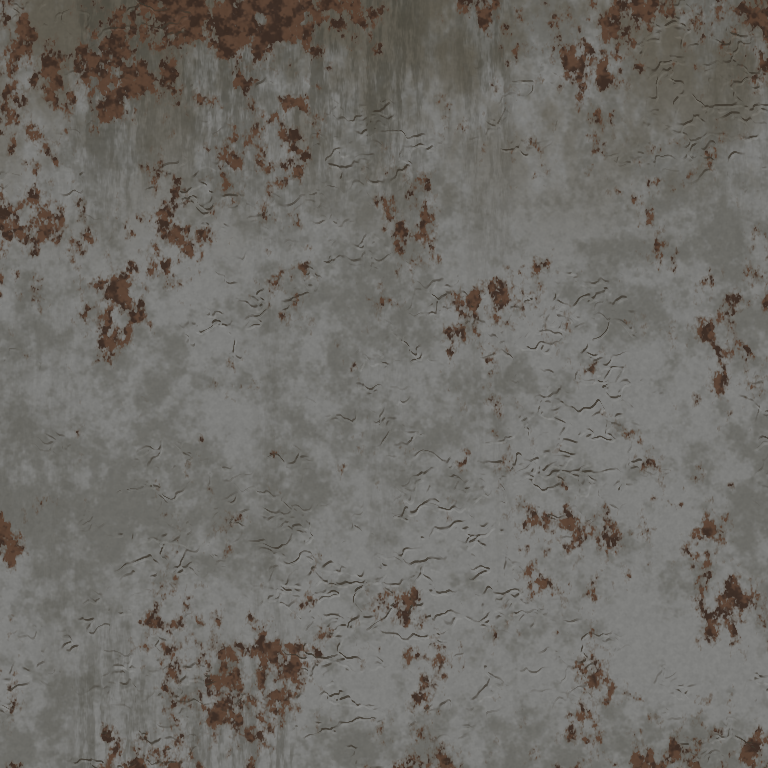
Give the GLSL for this texture, as a Shadertoy shader.

```glsl
// Weathered grey concrete with lit cracks, vertical grime streaks and rust patches.

const vec3 PALE_GREY  = vec3(0.494, 0.494, 0.486);
const vec3 DULL_GREY  = vec3(0.415, 0.412, 0.393);
const vec3 OLIVE_DIRT = vec3(0.355, 0.335, 0.290);
const vec3 STREAK     = vec3(0.275, 0.265, 0.230);
const vec3 STAIN      = vec3(0.355, 0.310, 0.265);
const vec3 RUST_LIGHT = vec3(0.345, 0.245, 0.185);
const vec3 RUST_DARK  = vec3(0.205, 0.145, 0.115);
const vec3 CRACK      = vec3(0.235, 0.210, 0.175);

float hash(vec2 cell) {
    uvec2 q = uvec2(ivec2(cell) + 4096);
    uint h = q.x * 1597334677u ^ q.y * 3812015801u;
    h = (h ^ (h >> 15)) * 2246822519u;
    h = (h ^ (h >> 13)) * 3266489917u;
    return float((h ^ (h >> 16)) >> 8) / 16777216.0;
}

float noise(vec2 p) {
    vec2 i = floor(p), f = fract(p);
    f = f * f * f * (f * (f * 6.0 - 15.0) + 10.0);
    return mix(mix(hash(i), hash(i + vec2(1, 0)), f.x),
               mix(hash(i + vec2(0, 1)), hash(i + vec2(1, 1)), f.x), f.y);
}

// Normalised sum of rotated octaves, averaging one half
float fbm(vec2 p, int octaves, float gain) {
    float sum = 0.0, total = 0.0, amp = 1.0;
    for (int i = 0; i < octaves; i++) {
        sum += amp * noise(p);
        total += amp;
        amp *= gain;
        p = mat2(0.8, 0.6, -0.6, 0.8) * p * 2.03 + 17.3;
    }
    return sum / total;
}

// Thin raised lips along the contours of a warped noise
float crackHeight(vec2 p) {
    vec2 warp = vec2(fbm(p * 45.0 + 3.0, 2, 0.6), fbm(p * 45.0 + 71.0, 2, 0.6)) - 0.5;
    float field = fbm((p + 0.025 * warp) * vec2(31.0, 43.0) + 40.0, 3, 0.5);
    return 1.0 - smoothstep(0.0, 0.10, abs(field - 0.5));
}

// Tight clusters in which the surface is broken, split into short pieces
float crackMask(vec2 p) {
    float cluster = fbm(p * vec2(6.5, 8.5) + 23.0, 4, 0.6);
    float pieces = fbm(p * 42.0 + 9.0, 2, 0.5);
    return smoothstep(0.50, 0.66, cluster) * smoothstep(0.30, 0.58, pieces);
}

// Ragged columns of fine vertical lines, strongest near the top
float streakMask(vec2 p, float dirtyEnds) {
    float columns = smoothstep(0.52, 0.82, noise(vec2(p.x * 14.0 + 5.0, p.y * 2.2)));
    float lines = fbm(vec2(p.x * 85.0, p.y * 6.0), 3, 0.6);
    float wear = fbm(p * vec2(150.0, 45.0), 3, 0.8);
    return columns * smoothstep(0.38, 0.66, 0.5 * lines + 0.5 * wear) * dirtyEnds;
}

// Rust potential: small patches, ragged edges, more at the top and bottom
float rustField(vec2 p, float top, float bottom) {
    float patches = fbm(p * vec2(13.0, 10.0) + 52.0, 4, 0.6) - 0.5;
    float ragged = fbm(p * vec2(65.0, 46.0) + 13.0, 4, 0.75) - 0.5;
    return 0.45 + 0.75 * patches + 0.60 * ragged + 0.16 * top + 0.11 * bottom;
}

void mainImage(out vec4 fragColor, in vec2 fragCoord) {
    vec2 p = fragCoord / iResolution.xy;
    float top = smoothstep(0.60, 1.0, p.y);
    float bottom = 1.0 - smoothstep(0.0, 0.30, p.y);

    // Mottled concrete
    float clouds = fbm(p * 6.0 + 31.0, 6, 0.65);
    float blotches = fbm(p * 34.0 + 8.0, 4, 0.8);
    float tone = 0.55 * clouds + 0.45 * blotches;
    vec3 color = mix(DULL_GREY, PALE_GREY, smoothstep(0.36, 0.58, tone));

    // Grime washed down from the upper edge
    float grime = fbm(p * vec2(14.0, 9.0) + 64.0, 5, 0.7);
    color = mix(color, OLIVE_DIRT, top * smoothstep(0.30, 0.66, grime) * 0.90);
    float streaks = streakMask(p, 0.15 + 0.75 * top + 0.40 * bottom);
    color = mix(color, STREAK, 0.75 * streaks);

    // Rust with a soft brown halo
    float rust = rustField(p, top, bottom);
    color = mix(color, STAIN, 0.60 * smoothstep(0.57, 0.71, rust));
    float rustTone = fbm(p * 75.0 + 90.0, 3, 0.75);
    vec3 rustColor = mix(RUST_DARK, RUST_LIGHT, smoothstep(0.32, 0.62, rustTone));
    color = mix(color, rustColor, 0.85 * smoothstep(0.655, 0.725, rust));

    // Cracks lit from above
    float slope = crackHeight(p) - crackHeight(p + vec2(-0.0010, 0.0028));
    float broken = crackMask(p);
    color = mix(color, CRACK, 0.85 * broken * smoothstep(0.10, 0.85, slope));
    color += 0.040 * broken * smoothstep(0.10, 0.90, -slope);

    // Fine grain
    float grain = fbm(p * 200.0, 2, 0.8) - 0.5;
    color *= 1.0 + 0.085 * grain;

    fragColor = vec4(color, 1.0);
}
```
